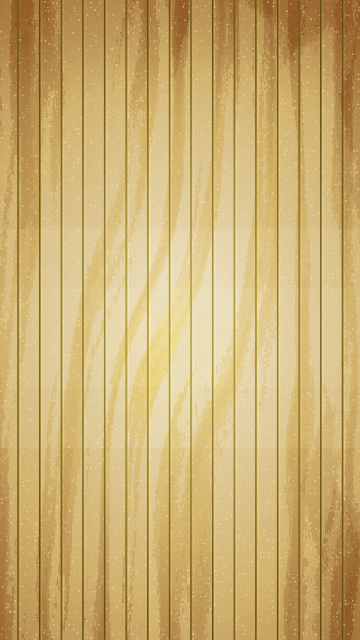
Give the GLSL for this texture, as a Shadertoy shader.

```glsl
float hash(vec2 p) {
    vec3 q = fract(vec3(p.xyx) * 0.1031);
    q += dot(q, q.yzx + 33.33);
    return fract((q.x + q.y) * q.z);
}

// Fibre cells in two sizes that roughen the edge of each growth ring
float fibre(vec2 uv) {
    float coarse = hash(floor(uv * vec2(150.0, 70.0)));
    return 0.5 * (coarse + hash(floor(uv * vec2(290.0, 260.0)))) - 0.5;
}

// Growth rings: long upright bands, bent into an S near the middle
float grain(vec2 uv) {
    float bend = 0.16 * tanh((uv.y - 0.49) * 6.0);
    float x = uv.x - bend * exp(-pow((uv.x - 0.44) * 4.4, 2.0));
    x -= 0.04 * uv.y;
    x += 0.012 * sin(uv.y * 7.0 + x * 9.0) + 0.004 * sin(uv.y * 23.0 + x * 40.0);
    float rings = sin(x * 41.0 + 1.4 * sin(x * 13.0 + uv.y * 3.0));
    rings += 0.55 * sin(x * 83.0 + uv.y * 6.0 + 1.0);
    rings += 0.30 * sin(x * 170.0 - uv.y * 11.0);
    rings += 0.35 * sin(uv.y * 9.0 + x * 21.0);
    return rings + 0.8 * fibre(uv);
}

// Dark pointed stain with a ragged outline
float stain(vec2 uv, vec2 center, vec2 size) {
    vec2 q = (uv - center) / size;
    q.x += 0.2 * sin(uv.y * 31.0) + 0.08 * sin(uv.y * 83.0);
    float reach = abs(q.x) + 0.8 * abs(q.y);
    return smoothstep(1.1, 0.9, reach + 0.4 * fibre(uv));
}

// Pale dust: one jittered dot in some of the cells
float dust(vec2 p, float scale, float density) {
    vec2 cell = floor(p * scale);
    vec2 seed = vec2(hash(cell + 7.0), hash(cell + 31.0));
    float d = length(fract(p * scale) - 0.25 - 0.5 * seed);
    float radius = 0.10 + 0.14 * hash(cell + 53.0);
    float aa = scale / iResolution.x;
    return step(1.0 - density, hash(cell)) * smoothstep(radius + 0.5 * aa, radius - 0.5 * aa, d);
}

void mainImage(out vec4 fragColor, in vec2 fragCoord) {
    vec2 uv = fragCoord / iResolution.xy;
    vec2 p = fragCoord / iResolution.x;

    // Planks: signed distance to the nearest groove, in plank widths
    float plank = uv.x * 16.65 - 0.844;
    float groove = fract(plank + 0.5) - 0.5;
    float aa = 16.65 / iResolution.x;

    // Shade grows from the lit center to the corners
    float radius = length((uv - vec2(0.51, 0.49)) * vec2(0.95, 1.15));
    float rings = grain(uv);
    float band = smoothstep(0.20, 0.45, rings);
    float shade = 1.02 * radius - 0.05;
    shade += (0.09 + 0.10 * radius) * band;
    shade += 0.06 * smoothstep(1.0, 1.2, rings);
    shade += 0.06 * (hash(vec2(floor(plank), 4.0)) - 0.5);
    shade += 0.12 * smoothstep(0.80, 1.0, uv.y);

    // Stains on the right side and along the top
    float stains = stain(uv, vec2(0.90, 0.21), vec2(0.055, 0.15));
    stains += stain(uv, vec2(1.01, 0.82), vec2(0.06, 0.15));
    stains += stain(uv, vec2(0.97, 0.01), vec2(0.09, 0.15));
    stains += stain(uv, vec2(0.80, 1.03), vec2(0.17, 0.10));
    stains += stain(uv, vec2(0.49, 1.02), vec2(0.04, 0.11));
    shade += 0.14 * min(stains, 1.0);

    // Faint level steps across the boards
    shade -= 0.05 * step(0.30, uv.y) * step(uv.y, 0.642);
    shade -= 0.03 * step(0.393, uv.y) * step(uv.y, 0.55);
    shade = clamp(shade, 0.0, 1.0);

    vec3 pale = vec3(0.92, 0.87, 0.74);
    vec3 honey = vec3(0.82, 0.70, 0.43);
    vec3 brown = vec3(0.57, 0.36, 0.15);
    vec3 color = mix(pale, honey, min(shade * 2.1, 1.0));
    color = mix(color, brown, clamp(shade * 2.0 - 0.95, 0.0, 1.0));
    color += vec3(0.01, -0.005, -0.05) * band * smoothstep(0.6, 0.1, radius);

    // Yellow glow in the middle, strongest on the dark rings
    vec2 offset = (uv - vec2(0.46, 0.43)) * vec2(6.0, 10.0);
    color.b -= exp(-dot(offset, offset)) * (0.03 + 0.09 * band);

    // Fine surface noise and dust
    color += 0.018 * (hash(floor(p * 430.0)) - 0.5);
    float specks = dust(p, 85.0, 0.20) + 0.7 * dust(p + 3.7, 150.0, 0.16);
    color = mix(color, vec3(0.98, 0.93, 0.74), 0.42 * min(specks, 1.0));

    // Groove: olive cut with a dark left side and a faint lit lip
    vec3 olive = mix(vec3(0.74, 0.65, 0.24), vec3(0.53, 0.41, 0.10), smoothstep(0.05, 0.60, radius));
    color += 0.05 * smoothstep(0.05, 0.0, abs(groove - 0.09));
    float cut = smoothstep(0.042 + 0.6 * aa, 0.042 - 0.6 * aa, abs(groove));
    float core = smoothstep(0.018 + 0.5 * aa, 0.018 - 0.5 * aa, abs(groove + 0.016));
    color = mix(color, olive, 0.9 * cut);
    color *= 1.0 - (0.08 + 0.40 * radius) * core;

    fragColor = vec4(clamp(color, 0.0, 1.0), 1.0);
}
```
